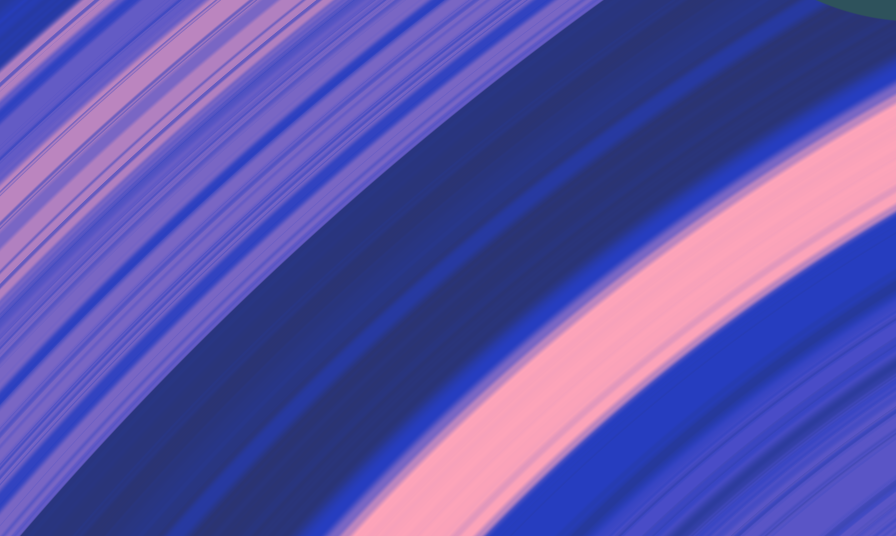
Give the GLSL for this background, as a Shadertoy shader.

```glsl
const vec3 NAVY = vec3(0.170, 0.200, 0.430);
const vec3 DEEP = vec3(0.150, 0.220, 0.580);
const vec3 BLUE = vec3(0.150, 0.240, 0.750);
const vec3 INDIGO = vec3(0.285, 0.300, 0.780);
const vec3 VIOLET = vec3(0.475, 0.400, 0.770);
const vec3 MAUVE = vec3(0.735, 0.520, 0.750);
const vec3 PINK = vec3(1.000, 0.645, 0.725);
const vec3 TEAL = vec3(0.180, 0.320, 0.360);

const float BEND = 0.08;         // curvature of the upper arcs
const float BEND_GROWTH = 0.10;  // extra curvature toward the lower right
const float APEX = 0.50;         // place along the arc where it runs at 45 degrees
const float APEX_SHIFT = 0.33;
const vec2 DISC_CENTER = vec2(1.71, 1.42);
const float DISC_RADIUS = 0.46;

// Arc coordinate: constant along each curved stripe, rising to the upper left
float arcCoordinate(vec2 p) {
    float along = (p.x + p.y) * 0.70711;
    float across = (p.y - p.x) * 0.70711;
    float s = across;
    for (int i = 0; i < 5; i++) {
        float bend = max(BEND, BEND - BEND_GROWTH * s);
        float offset = along - APEX + APEX_SHIFT * s;
        s = across + bend * offset * offset;
    }
    return s;
}

// Layered, phase-warped sines from 0 to 1
float streaks(float s, float frequency, float seed) {
    float sum = 0.0, weight = 0.5, total = 0.0;
    for (int i = 0; i < 4; i++) {
        float phase = s * frequency + seed;
        sum += weight * sin(phase + 1.6 * sin(phase * 0.37 + seed));
        total += weight;
        weight *= 0.75;
        frequency *= 1.83;
        seed += 2.4;
    }
    return 0.5 + 0.5 * sum / total;
}

float band(float s, float low, float high, float soft) {
    return smoothstep(low - soft, low + soft, s)
         * (1.0 - smoothstep(high - soft, high + soft, s));
}

void paint(inout vec3 color, vec3 ink, float amount) {
    color = mix(color, ink, amount);
}

// Striped violet field at the upper left
vec3 violetField(float s, float coarse, float fine) {
    vec3 c = mix(VIOLET, INDIGO, 0.55 * smoothstep(0.45, 0.85, coarse));
    paint(c, INDIGO, 0.45 * band(s, 0.47, 0.57, 0.02));
    paint(c, MAUVE, 0.85 * band(s, 0.580, 0.622, 0.006));
    paint(c, MAUVE, band(s, 0.402, 0.465, 0.006));
    paint(c, MAUVE, 0.85 * band(s, 0.312, 0.378, 0.005));
    paint(c, BLUE, 0.75 * band(s, 0.548, 0.568, 0.006));
    paint(c, BLUE, 0.55 * band(s, 0.346, 0.350, 0.003));
    paint(c, BLUE, 0.50 * band(s, 0.278, 0.292, 0.006));
    paint(c, BLUE, 0.85 * band(s, 0.176, 0.196, 0.008));
    paint(c, BLUE, 0.85 * band(s, 0.048, 0.074, 0.007));
    paint(c, BLUE, 0.40 * band(s, 0.012, 0.018, 0.004));
    paint(c, BLUE, 0.55 * smoothstep(0.58, 0.90, fine));
    paint(c, mix(DEEP, BLUE, coarse), smoothstep(0.615, 0.632, s));
    return c;
}

// Dark sweep with one blue ribbon
vec3 navyField(float s, float coarse, float fine) {
    vec3 c = mix(NAVY, DEEP, 0.55 * coarse * fine + 0.10);
    paint(c, DEEP, 0.35 * band(s, -0.065, -0.01, 0.03));
    paint(c, DEEP, 0.45 * band(s, -0.190, -0.135, 0.02));
    paint(c, mix(DEEP, BLUE, 0.45), 0.85 * band(s, -0.236, -0.205, 0.010));
    paint(c, BLUE, smoothstep(-0.365, -0.410, s));
    return c;
}

// Blue and indigo stripes at the lower right
vec3 innerField(float s, float coarse, float fine) {
    vec3 c = mix(BLUE, INDIGO, smoothstep(-0.76, -0.82, s));
    paint(c, VIOLET, 0.35 * smoothstep(-0.91, -0.96, s));
    paint(c, BLUE, 0.50 * smoothstep(0.45, 0.85, coarse));
    paint(c, DEEP, 0.80 * band(s, -0.775, -0.748, 0.014));
    paint(c, DEEP, 0.80 * band(s, -0.905, -0.880, 0.012));
    paint(c, DEEP, 0.30 * smoothstep(0.55, 0.90, fine));
    return c;
}

void mainImage(out vec4 fragColor, in vec2 fragCoord) {
    vec2 p = fragCoord / iResolution.y;
    float pixel = 1.0 / iResolution.y;
    float s = arcCoordinate(p);
    float coarse = streaks(s, 65.0, 1.3);
    float fine = streaks(s, 120.0, 4.1);

    vec3 color = mix(navyField(s, coarse, fine), violetField(s, coarse, fine),
                     smoothstep(-pixel, pixel, s + 0.008));
    paint(color, innerField(s, coarse, fine), smoothstep(-0.62, -0.64, s));

    // Pink ribbon with violet and mauve rims
    paint(color, VIOLET, band(s, -0.640, -0.425, 0.010));
    paint(color, MAUVE, band(s, -0.637, -0.444, 0.005));
    paint(color, PINK, band(s, -0.625, -0.459, 0.006));
    paint(color, MAUVE, 0.40 * band(s, -0.606, -0.594, 0.005));
    paint(color, MAUVE, 0.14 * fine * band(s, -0.620, -0.465, 0.010));

    // Corner disc
    float disc = length(p - DISC_CENTER) - DISC_RADIUS;
    paint(color, TEAL, 1.0 - smoothstep(-pixel, pixel, disc));
    fragColor = vec4(color, 1.0);
}
```
